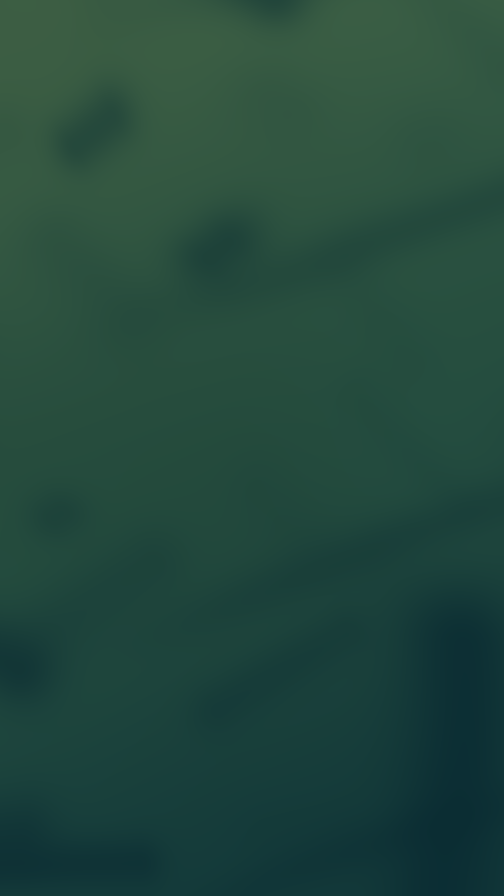
Give the GLSL for this background, as a Shadertoy shader.

```glsl
// Out-of-focus green backdrop: an olive-to-teal diagonal gradient crossed by
// long faint rising bands and scattered blurred dark strokes and spots.
// Strokes sit on a jittered grid; every edge is a wide gaussian falloff.

const float CELL = 0.19;         // stroke grid spacing, in canvas heights
const float BAND_PERIOD = 0.34;  // vertical distance between rising bands
const float BAND_SLOPE = 0.35;

vec3 hash3(vec2 cell, float seed) {
    vec3 q = fract(vec3(cell.xyx + seed) * vec3(0.1031, 0.1030, 0.0973));
    q += dot(q, q.yxz + 33.33);
    return fract((q.xxy + q.yzz) * q.zyx);
}

float valueNoise(vec2 p) {
    vec2 i = floor(p), f = fract(p);
    f = f * f * (3.0 - 2.0 * f);
    float low = mix(hash3(i, 5.0).x, hash3(i + vec2(1, 0), 5.0).x, f.x);
    float high = mix(hash3(i + vec2(0, 1), 5.0).x, hash3(i + vec2(1, 1), 5.0).x, f.x);
    return mix(low, high, f.y);
}

float softFalloff(float dist, float width) {
    float q = dist / width;
    return exp(-q * q);
}

// Distance to a segment given by its centre, unit direction and half length.
float segmentDistance(vec2 p, vec2 centre, vec2 dir, float halfLength) {
    vec2 d = p - centre;
    float along = clamp(dot(d, dir), -halfLength, halfLength);
    return length(d - dir * along);
}

// Three-stop ramp running from the lower right to the upper left.
vec3 backdrop(vec2 p) {
    float light = p.y - 0.35 * p.x;
    vec3 deep = vec3(0.075, 0.225, 0.225);
    vec3 middle = vec3(0.145, 0.300, 0.243);
    vec3 olive = vec3(0.240, 0.372, 0.265);
    vec3 col = mix(deep, middle, smoothstep(-0.15, 0.46, light));
    return mix(col, olive, smoothstep(0.36, 1.02, light));
}

// Fraction of light left after the scattered strokes and spots.
float strokeLight(vec2 p) {
    float light = 1.0;
    vec2 home = floor(p / CELL);
    for (int y = -1; y <= 1; y++) {
        for (int x = -1; x <= 1; x++) {
            vec2 cell = home + vec2(x, y);
            vec3 place = hash3(cell, 11.0);
            vec3 shape = hash3(cell, 47.0);
            vec2 centre = (cell + 0.2 + 0.6 * place.xy) * CELL;
            float tilt = place.z < 0.6 ? 0.6 : -0.7;
            tilt += 0.35 * (shape.x - 0.5);
            tilt *= smoothstep(0.0, 0.35, centre.y);  // flatten near the base
            float halfLength = 0.085 * smoothstep(0.2, 0.9, shape.y);
            float width = mix(0.025, 0.048, shape.z);
            float depth = mix(0.10, 0.75, shape.x * shape.x);
            float dist = segmentDistance(p, centre, vec2(cos(tilt), sin(tilt)), halfLength);
            light *= 1.0 - depth * softFalloff(dist, width);
        }
    }
    return light;
}

// Long bands rising to the right, fading in towards the right edge.
float bandLight(vec2 p) {
    float phase = (p.y - BAND_SLOPE * p.x - 0.245) / BAND_PERIOD;
    float dist = (fract(phase + 0.5) - 0.5) * BAND_PERIOD;
    float strength = 0.38 * smoothstep(0.02, 0.40, p.x);
    return 1.0 - strength * softFalloff(dist, 0.032);
}

void mainImage(out vec4 fragColor, in vec2 fragCoord) {
    vec2 p = fragCoord / iResolution.y;
    float right = iResolution.x / iResolution.y;

    // Gentle warp keeps strokes and bands from looking ruled
    vec2 warp = vec2(valueNoise(p * 6.0), valueNoise(p * 6.0 + 19.0)) - 0.5;
    vec2 q = p + 0.035 * warp;

    // Broad tonal drift
    vec3 col = backdrop(p) * (0.97 + 0.06 * valueNoise(p * 4.0 + 7.0));

    // Blurred marks
    vec3 shadow = mix(vec3(0.045, 0.175, 0.200), vec3(0.085, 0.225, 0.212),
                      smoothstep(0.0, 0.7, p.y));
    col = mix(shadow, col, strokeLight(q) * bandLight(q));

    // Upright shadow in the lower right corner
    float corner = segmentDistance(q, vec2(right - 0.055, 0.12), vec2(0.08, 0.997), 0.16);
    col = mix(col, vec3(0.035, 0.165, 0.195), 0.75 * softFalloff(corner, 0.065));

    fragColor = vec4(col, 1.0);
}
```
